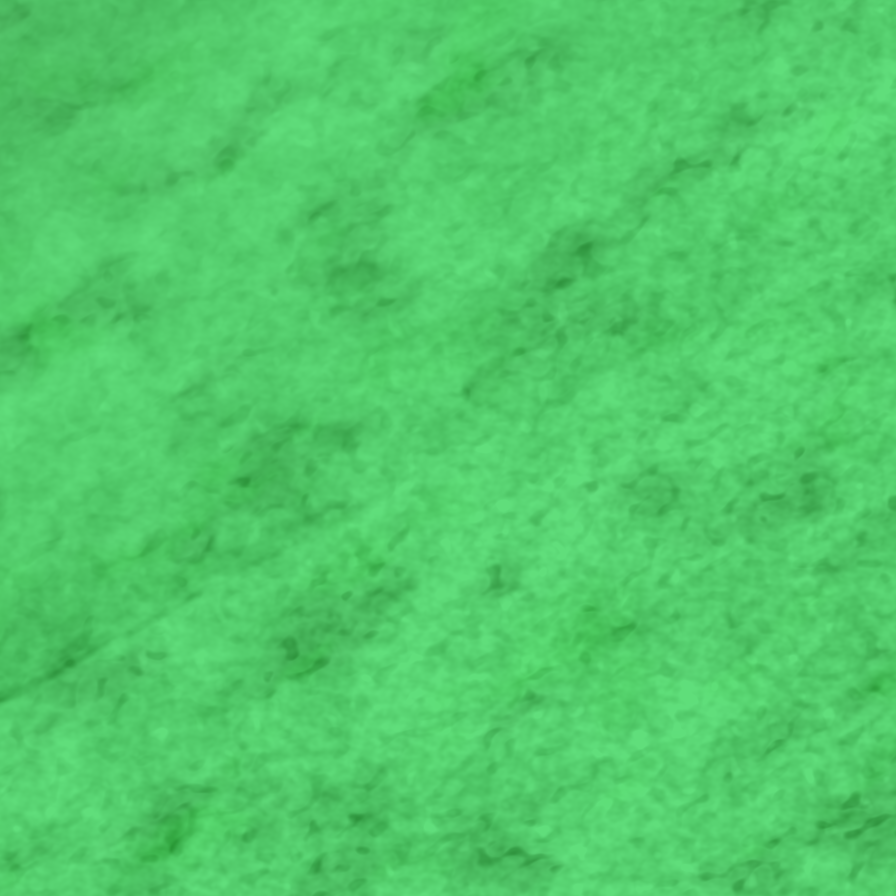
This texture is drawn by a WebGL 2 fragment shader. Its source:

```glsl
#version 300 es
precision highp float;
// Soft green turf with slanting dark patches, fine flecks and one diagonal fold.

uniform vec2 u_resolution;
out vec4 outColor;

const vec3 SHADE_COLOR = vec3(0.225, 0.66, 0.30);
const vec3 LIGHT_COLOR = vec3(0.345, 0.828, 0.447);
const vec3 VIVID_SHIFT = vec3(-0.035, 0.0, -0.06);
const vec3 DULL_SHIFT = vec3(0.02, -0.02, 0.01);

const float SLANT = 0.50;                     // streak angle in radians
const vec2 PATCH_SCALE = vec2(5.5, 11.0);     // along and across the slant
const vec2 TUFT_SCALE = vec2(17.0, 28.0);
const vec2 FLECK_SCALE = vec2(42.0, 62.0);
const vec2 GRAIN_SCALE = vec2(58.0, 72.0);
const float BASE_TONE = 0.95;
const float BROAD_DEPTH = 0.55;
const float PATCH_DEPTH = 0.42;
const float MOTTLE_DEPTH = 0.60;
const float TUFT_DEPTH = 0.32;
const float FLECK_DEPTH = 0.42;
const float GRAIN_DEPTH = 0.75;

const vec2 FOLD_START = vec2(0.0, 0.21);
const float FOLD_DEPTH = 0.85;
const float FOLD_WIDTH = 0.04;

float hash(ivec2 cell) {
    uvec2 k = uvec2(cell) * uvec2(1597u, 3571u);
    uint h = (k.x ^ k.y) * 747796u + k.x;
    h = (h ^ (h >> 15)) * 2246822u;
    h = (h ^ (h >> 13)) * 3266489u;
    h ^= h >> 16;
    return float(h & 65535u) / 65536.0;
}

// Contribution of the random gradient at one lattice corner.
float corner(ivec2 cell, vec2 offset) {
    float angle = 6.2832 * hash(cell);
    return dot(vec2(cos(angle), sin(angle)), offset);
}

float gradientNoise(vec2 p) {
    ivec2 cell = ivec2(floor(p));
    vec2 f = fract(p);
    vec2 w = f * f * f * (f * (f * 6.0 - 15.0) + 10.0);
    float low = mix(corner(cell, f),
                    corner(cell + ivec2(1, 0), f - vec2(1, 0)), w.x);
    float high = mix(corner(cell + ivec2(0, 1), f - vec2(0, 1)),
                     corner(cell + ivec2(1, 1), f - vec2(1, 1)), w.x);
    return mix(low, high, w.y);
}

float fbm(vec2 p, int octaves) {
    float sum = 0.0;
    float weight = 0.5;
    for (int i = 0; i < octaves; i++) {
        sum += weight * gradientNoise(p);
        p = mat2(0.96, 0.28, -0.28, 0.96) * p * 2.03 + 17.3;
        weight *= 0.5;
    }
    return sum;
}

vec2 toSlant(vec2 p) {
    float c = cos(SLANT);
    float s = sin(SLANT);
    return vec2(c * p.x + s * p.y, c * p.y - s * p.x);
}

// Shadow with a crisp lower edge, fading upward and along its length.
float foldShadow(vec2 slanted) {
    vec2 rel = slanted - toSlant(FOLD_START);
    float rise = rel.y + 0.012 * gradientNoise(vec2(rel.x * 9.0, 4.0));
    float fade = mix(1.0, 0.3, smoothstep(0.28, 0.46, rel.x));
    float breakup = 0.75 + 2.0 * fbm(rel * vec2(16.0, 36.0) + 5.0, 3);
    float profile = smoothstep(-0.002, 0.008, rise) * exp(-max(rise, 0.0) / FOLD_WIDTH);
    return profile * fade * clamp(breakup, 0.0, 1.3);
}

void main() {
    vec2 uv = gl_FragCoord.xy / u_resolution.y;
    vec2 slanted = toSlant(uv);
    vec2 warped = slanted + 0.02 * vec2(fbm(uv * 14.0, 3), fbm(uv * 14.0 + 31.0, 3));

    // Texture is softer toward the upper left.
    float crispness = mix(0.55, 1.15, smoothstep(-0.7, 0.4, uv.x - uv.y));

    // Large and medium dark areas.
    float broad = fbm(slanted * vec2(2.4, 4.5) + 9.0, 2);
    float patches = smoothstep(-0.02, 0.30, fbm(warped * PATCH_SCALE + 3.7, 4) - 0.2 * broad);
    float mottle = fbm(warped * vec2(11.0, 18.0) + 211.0, 4);
    float tufts = smoothstep(0.02, 0.30, fbm(warped * TUFT_SCALE + 51.0, 3));
    float corners = smoothstep(0.45, 0.0, distance(uv, vec2(0.0, 1.0)));

    // Fine blades and dark gaps.
    float flecks = smoothstep(0.08, 0.42, gradientNoise(warped * FLECK_SCALE + 80.0));
    float grain = fbm(uv * GRAIN_SCALE + 23.0, 2);
    float glints = smoothstep(0.30, 0.55, gradientNoise(uv * 47.0 + 140.0));

    float tone = BASE_TONE + BROAD_DEPTH * broad + MOTTLE_DEPTH * mottle;
    tone -= PATCH_DEPTH * patches + TUFT_DEPTH * tufts * (0.45 + patches);
    tone -= FLECK_DEPTH * flecks * crispness * (0.55 + 0.8 * patches);
    tone += crispness * (GRAIN_DEPTH * grain + 0.25 * glints);
    tone -= FOLD_DEPTH * foldShadow(slanted) + 0.28 * corners;
    tone = clamp(tone, -0.45, 1.25);

    // Slow hue drift between vivid and dull green.
    float vivid = smoothstep(0.04, 0.32, fbm(warped * vec2(5.0, 9.0) + 70.0, 4));
    vec3 color = mix(SHADE_COLOR, LIGHT_COLOR, tone);
    color += VIVID_SHIFT * vivid * (0.35 + 0.5 * patches);
    color += DULL_SHIFT * (0.5 * patches * (1.0 - vivid) + 0.5 * corners);
    outColor = vec4(clamp(color, 0.0, 1.0), 1.0);
}
```
